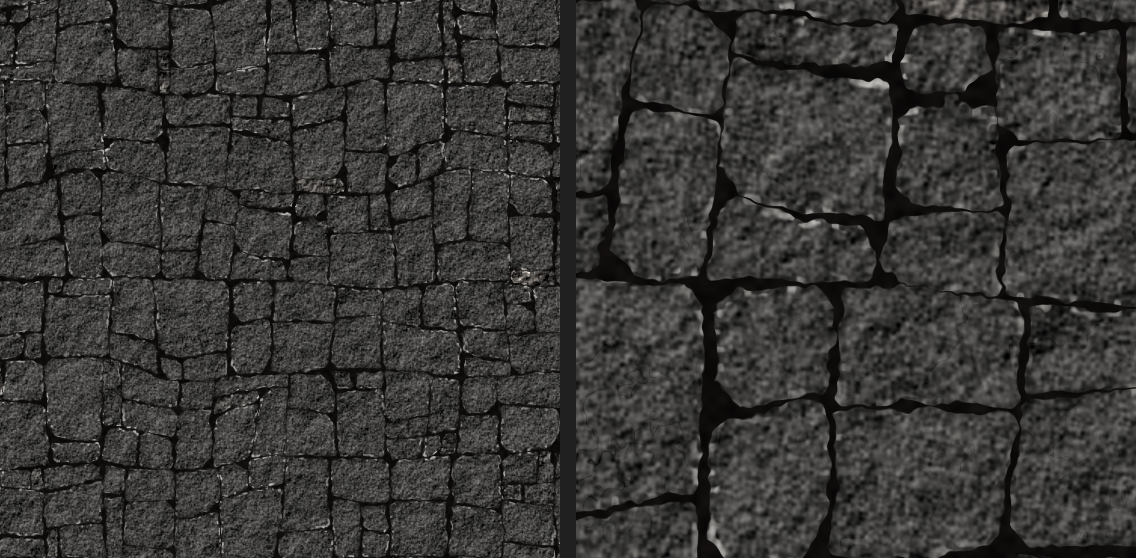
Left: the whole. Right: its middle third, enlarged.
Give the GLSL for this texture, as a WebGL 1 fragment shader.

```glsl
precision highp float;
uniform vec2 u_resolution;

#define COURSE_HEIGHT 0.167
#define COLUMN_WIDTH 0.1
#define EDGE_WOBBLE 0.006
#define JOINT_WIDTH 0.0075
#define CORNER_CUT 0.022
#define STONE_TONE 0.25
#define TONE_SPREAD 0.03
#define RELIEF 1.25
#define GRAIN 0.2
#define FLECKS 0.34

float hash(vec2 p) {
  vec3 q = fract(p.xyx * 0.1031);
  q += dot(q, q.yzx + 33.33);
  return fract((q.x + q.y) * q.z);
}

float noise(vec2 p) {
  vec2 i = floor(p), f = fract(p);
  f = f * f * (3.0 - 2.0 * f);
  vec2 e = vec2(1.0, 0.0);
  return mix(mix(hash(i), hash(i + e), f.x),
             mix(hash(i + e.yx), hash(i + e.xx), f.x), f.y);
}

float rockHeight(vec2 p) {
  float sum = 0.0, amp = 0.36;
  p = p * 26.0 + 31.0;
  for (int k = 0; k < 5; k++) {
    sum += amp * noise(p);
    p = mat2(1.6, 1.2, -1.2, 1.6) * p + 17.0;
    amp *= 0.68;
  }
  return sum;
}

// Wavy line below course i
float courseLine(float i, float x) {
  return (i + 0.32 * (noise(vec2(x * 6.0, i * 17.0)) - 0.5)) * COURSE_HEIGHT;
}

// Tilted line left of column i in one course
float columnNominal(float i, float course) {
  return (i + 0.5 * (hash(vec2(i, course) + 40.0) - 0.5)) * COLUMN_WIDTH;
}
float columnLine(float i, float course, float y) {
  float tilt = 0.22 * (hash(vec2(i, course) + 90.0) - 0.5);
  return columnNominal(i, course) + tilt * (y - (course + 0.5) * COURSE_HEIGHT);
}

// Depth inside the stone; also its random id and smaller side
float stoneDepth(vec2 p, out float id, out float side) {
  float row = floor(p.y / COURSE_HEIGHT);
  if (p.y < courseLine(row, p.x)) row -= 1.0;
  else if (p.y > courseLine(row + 1.0, p.x)) row += 1.0;
  float col = floor(p.x / COLUMN_WIDTH);
  if (p.x < columnLine(col, row, p.y)) col -= 1.0;
  else if (p.x > columnLine(col + 1.0, row, p.y)) col += 1.0;

  vec2 lo = vec2(columnLine(col, row, p.y), courseLine(row, p.x));
  vec2 hi = vec2(columnLine(col + 1.0, row, p.y), courseLine(row + 1.0, p.x));
  vec2 size = vec2(columnNominal(col + 1.0, row) - columnNominal(col, row), COURSE_HEIGHT);
  id = hash(vec2(col, row) + 7.0);

  // Split large blocks by random slanted cuts
  for (int k = 0; k < 5; k++) {
    vec2 seed = vec2(id * 917.0, float(k) * 5.0);
    vec2 axis = size.x > size.y * mix(0.75, 1.35, hash(seed)) ? vec2(1.0, 0.0) : vec2(0.0, 1.0);
    if (dot(size, axis) < mix(0.045, 0.15, sqrt(hash(seed + 1.3)))) break;
    float part = mix(0.2, 0.8, hash(seed + 2.7));
    float tilt = 0.3 * (hash(seed + 3.9) - 0.5);
    float cut = dot(mix(lo, hi, part), axis) + tilt * dot(p - 0.5 * (lo + hi), axis.yx);
    float beyond = step(cut, dot(p, axis));
    if (beyond > 0.5) lo = mix(lo, vec2(cut), axis);
    else hi = mix(hi, vec2(cut), axis);
    size *= mix(vec2(1.0), vec2(mix(part, 1.0 - part, beyond)), axis);
    id = hash(seed + vec2(11.0 + beyond * 23.0, 6.1));
  }
  side = min(size.x, size.y);

  // Rounded and randomly chipped corners
  vec2 q = min(p - lo, hi - p);
  vec2 corner = step(0.5 * (lo + hi), p);
  float radius = min(0.009, side * 0.2);
  float depth = radius - length(max(radius - q, 0.0));
  depth = max(depth, 0.0) + max(min(q.x, q.y) - radius, 0.0);
  float chip = hash(corner * 13.0 + id * 613.0);
  chip *= chip * chip * min(CORNER_CUT, side * 0.4);
  return min(depth, (q.x + q.y - chip) * 0.707);
}

void main() {
  vec2 uv = gl_FragCoord.xy / u_resolution.y;
  float pixel = 1.0 / u_resolution.y;
  vec2 wobble = vec2(noise(uv * 24.0), noise(uv * 24.0 + 57.0)) - 0.5;
  wobble += 0.5 * (vec2(noise(uv * 85.0), noise(uv * 85.0 + 71.0)) - 0.5);
  wobble += 0.4 * (vec2(noise(uv * 210.0), noise(uv * 210.0 + 83.0)) - 0.5);

  float id, side;
  float depth = stoneDepth(uv + wobble * EDGE_WOBBLE + 3.0, id, side);
  float rubble = 1.0 - smoothstep(0.02, 0.036, side);
  float edge = depth - JOINT_WIDTH * noise(uv * 16.0 + 9.0) * noise(uv * 75.0 + 3.0);
  float body = smoothstep(-pixel, pixel, edge);

  // Stone surface lit from the upper left
  float slope = rockHeight(uv) - rockHeight(uv + vec2(-0.002, 0.0025));
  float tone = STONE_TONE + TONE_SPREAD * (id - 0.5);
  tone += slope * RELIEF * (1.0 + 0.6 * rubble);
  tone += GRAIN * (noise(uv * 370.0) - 0.5) + 0.05 * (noise(uv * 34.0 + 5.0) - 0.5);

  // Thin slanted cracks and broken rubble
  vec2 slant = vec2(uv.x - uv.y, (uv.x + uv.y) * 0.5);
  float crack = abs(noise(slant * 30.0 + wobble + id * 50.0) - 0.5);
  tone -= 0.1 * (1.0 - smoothstep(0.0, 0.03, crack)) * noise(uv * 19.0 + 44.0);
  tone += rubble * 0.4 * (noise(uv * vec2(75.0, 120.0) + 12.0) - 0.55);
  tone *= mix(0.74, 1.0, smoothstep(0.0, 0.01, edge));

  // Broken pale flecks on the rims
  float rim = body * (1.0 - smoothstep(0.002, 0.006, edge));
  float fleck = smoothstep(0.5, 0.8, noise(uv * 190.0 + 23.0));
  tone += FLECKS * fleck * max(rim * noise(uv * 21.0 + 66.0) * 1.5, rubble * 0.4);

  vec3 stone = tone * mix(vec3(1.01, 1.0, 0.975), vec3(1.1, 0.98, 0.9), rubble * id * 0.5);
  vec3 joint = vec3(0.05, 0.043, 0.04) * (0.5 + noise(uv * 180.0));
  gl_FragColor = vec4(clamp(mix(joint, stone, body), 0.0, 1.0), 1.0);
}
```
